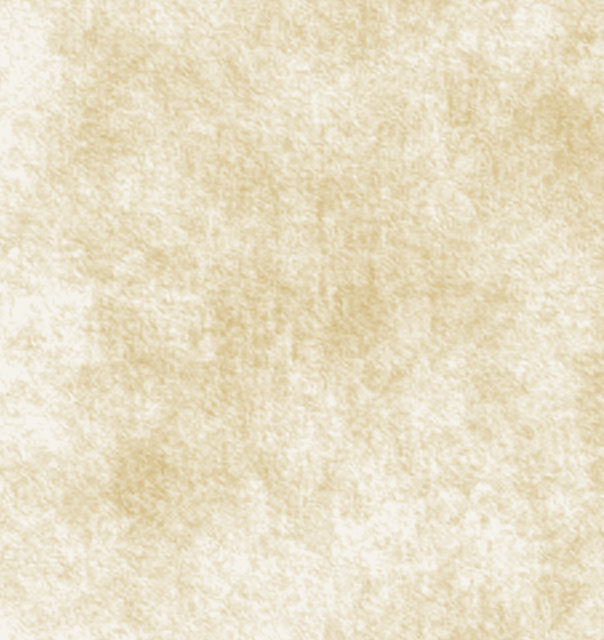
A WebGL 2 fragment shader for this texture:

```glsl
#version 300 es
precision highp float;
// Aged cream cloth: ragged tan and off-white blotches under a fine twill grain.
// Signed noise layers (clouds, dry-brush streaks, threads) are summed into one
// tone, which is then looked up on a pale-to-tan colour ramp.

uniform vec2 u_resolution;
out vec4 fragColor;

// Colours from the most worn to the most stained
const vec3 PALE  = vec3(0.965, 0.953, 0.925);
const vec3 CREAM = vec3(0.914, 0.875, 0.772);
const vec3 TAN   = vec3(0.845, 0.760, 0.560);
const float PALE_TONE = -2.0;
const float TAN_TONE  = 2.6;
const float BASE_TONE = -0.13;

// Layer sizes, in cells per canvas height
const float CLOUD_SCALE = 3.8;
const float CLOUD_GAIN  = 0.80;
const int   CLOUD_OCTAVES = 6;
const vec2  WARP_SCALE = vec2(48.0, 38.0);
const float WARP_AMOUNT = 0.007;
const vec2  BRUSH_UP     = vec2(95.0, 22.0);
const vec2  BRUSH_ACROSS = vec2(20.0, 85.0);
const vec2  TWILL_SCALE  = vec2(105.0, 215.0);
const float TWILL_ANGLE  = 0.7;
const float GRAIN_SCALE  = 240.0;

// Layer strengths, in units of tone
const float CLOUD_DEPTH = 0.76;
const float BRUSH_DEPTH = 0.25;
const float TWILL_DEPTH = 0.42;
const float GRAIN_DEPTH = 0.42;
const float SIDE_SHADE  = 0.40;

float hash(vec2 p) {
    return fract(sin(dot(p, vec2(127.1, 311.7))) * 43758.55);
}

mat2 rotation(float a) {
    float c = cos(a), s = sin(a);
    return mat2(c, s, -s, c);
}

// Smooth value noise with mean 0 and a spread of about 1
float noise(vec2 p) {
    vec2 i = floor(p), f = fract(p);
    f = f * f * (3.0 - 2.0 * f);
    float low  = mix(hash(i), hash(i + vec2(1, 0)), f.x);
    float high = mix(hash(i + vec2(0, 1)), hash(i + vec2(1, 1)), f.x);
    return (mix(low, high, f.y) - 0.5) * 4.67;
}

// Octaves turned against each other, scaled back to a spread of 1
float clouds(vec2 p) {
    float sum = 0.0, power = 0.0, weight = 1.0;
    mat2 turn = rotation(0.65);
    for (int i = 0; i < CLOUD_OCTAVES; i++) {
        sum += weight * noise(p);
        power += weight * weight;
        weight *= CLOUD_GAIN;
        p = turn * p * 2.03 + vec2(17.3, 9.1);
    }
    return sum * inversesqrt(power);
}

// Upright and level strokes, each strongest in its own patches
float brushwork(vec2 p) {
    float upright = noise(p * BRUSH_UP) + 0.7 * noise(p * BRUSH_UP * 1.9 + 31.0);
    float level   = noise(p * BRUSH_ACROSS + 53.0) + 0.7 * noise(p * BRUSH_ACROSS * 1.9 + 71.0);
    float patchUp    = smoothstep(-1.2, 1.6, noise(p * 4.5 + 13.0));
    float patchLevel = smoothstep(-1.2, 1.6, noise(p * 4.0 + 29.0));
    return upright * patchUp + level * patchLevel;
}

// Short slanted threads, wavering a little in direction
float twill(vec2 p) {
    vec2 waver = 0.002 * vec2(noise(p * 50.0 + 5.0), noise(p * 50.0 + 45.0));
    return noise(rotation(TWILL_ANGLE) * (p + waver) * TWILL_SCALE);
}

vec3 ramp(float tone) {
    vec3 worn    = mix(CREAM, PALE, clamp(tone / PALE_TONE, 0.0, 1.0));
    vec3 stained = mix(CREAM, TAN, clamp(tone / TAN_TONE, 0.0, 1.25));
    return tone < 0.0 ? worn : stained;
}

void main() {
    vec2 p = gl_FragCoord.xy / u_resolution.y;
    float across = gl_FragCoord.x / u_resolution.x;

    // Ragged blotch edges
    vec2 warp = vec2(noise(p * WARP_SCALE), noise(p * WARP_SCALE + 83.0));
    float tone = BASE_TONE;
    tone += CLOUD_DEPTH * clouds((p + WARP_AMOUNT * warp) * CLOUD_SCALE + 4.0);

    // Strokes, cloth and a slow shade towards the right
    tone += BRUSH_DEPTH * brushwork(p);
    tone += TWILL_DEPTH * twill(p);
    tone += GRAIN_DEPTH * noise(p * GRAIN_SCALE + 7.0);
    tone += SIDE_SHADE * (across - 0.5);

    fragColor = vec4(ramp(tone), 1.0);
}
```
